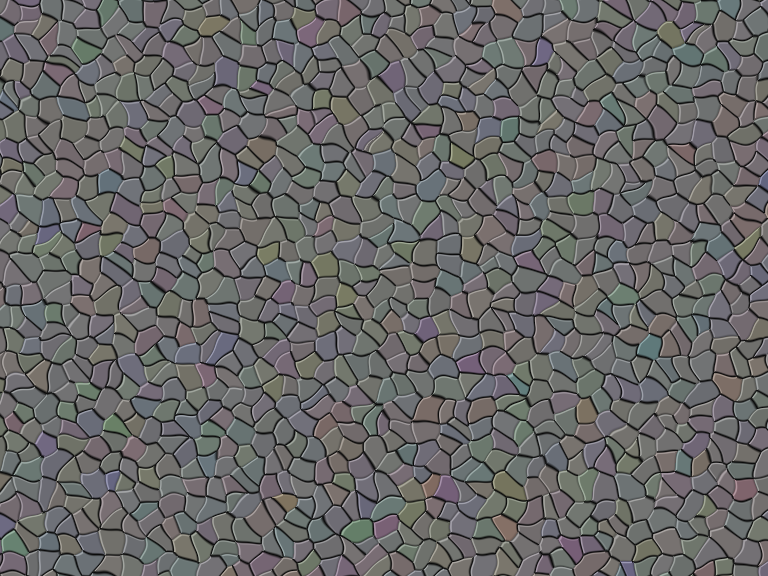
Write a WebGL 2 fragment shader that draws this pattern.

```glsl
#version 300 es
precision highp float;

uniform vec2 u_resolution;
out vec4 fragColor;

vec3 hash3(vec2 cell) {
    vec3 p = fract(cell.xyx * vec3(0.1031, 0.1030, 0.0973));
    p += dot(p, p.yxz + 33.33);
    return fract((p.xxy + p.yzz) * p.zyx);
}

vec2 seedPoint(vec2 cell) {
    return cell + 0.5 + 0.96 * (hash3(cell).xy - 0.5);
}

// Finds the tile under p; returns border distance and outward border normal
vec3 tileBorder(vec2 p, out vec2 tile, out vec2 neighbour) {
    vec2 base = floor(p);
    vec2 nearest = vec2(0.0);
    float best = 1e3;
    for (int y = -1; y <= 1; y++)
    for (int x = -1; x <= 1; x++) {
        vec2 cell = base + vec2(x, y);
        vec2 toSeed = seedPoint(cell) - p;
        float distSq = dot(toSeed, toSeed);
        if (distSq < best) {
            best = distSq;
            nearest = toSeed;
            tile = cell;
        }
    }

    vec3 border = vec3(1e3, 0.0, 0.0);
    for (int y = -2; y <= 2; y++)
    for (int x = -2; x <= 2; x++) {
        vec2 cell = tile + vec2(x, y);
        if (x == 0 && y == 0) continue;
        vec2 toSeed = seedPoint(cell) - p;
        vec2 normal = normalize(toSeed - nearest);
        float dist = dot(0.5 * (nearest + toSeed), normal);
        if (dist < border.x) {
            border = vec3(dist, normal);
            neighbour = cell;
        }
    }
    return border;
}

// Muted grey with a slight tint, stronger on a few tiles
vec3 tileColor(vec2 tile) {
    vec3 tint = hash3(tile + 71.0) - 0.5;
    tint -= dot(tint, vec3(0.33));
    vec3 vary = hash3(tile + 137.0);
    float strength = 0.06 + 0.09 * pow(vary.x, 5.0);
    return vec3(0.442, 0.44, 0.44) + tint * strength + 0.03 * (vary.y - 0.5);
}

void main() {
    vec2 p = gl_FragCoord.xy / u_resolution.y * 29.0 + 20.0;

    // Layered sines skew the tiles into less regular shapes
    p += 0.13 * sin(p.yx * 2.3 + vec2(0.0, 1.7)) + 0.06 * sin(p.yx * 4.1 + p * 1.3);

    vec2 tile, neighbour;
    vec3 border = tileBorder(p, tile, neighbour);
    vec3 color = tileColor(tile);

    // Thin bevel lit from the upper left
    float facing = dot(border.yz, normalize(vec2(-0.85, 0.5)));
    float lit = smoothstep(0.2, 0.8, facing);
    float rim = smoothstep(0.0, 0.06, border.x) * (1.0 - smoothstep(0.07, 0.14, border.x));
    color += 0.2 * lit * rim;

    // Dark joints, some of them closed where the bevel catches the light
    float closed = step(0.5, hash3(tile + neighbour + 211.0).x) * smoothstep(0.4, 0.8, abs(facing));
    float joint = smoothstep(-0.02, mix(0.11, 0.06, lit), border.x);
    color = mix(vec3(0.01), color, mix(joint, 1.0, 0.75 * closed));

    fragColor = vec4(color, 1.0);
}
```
